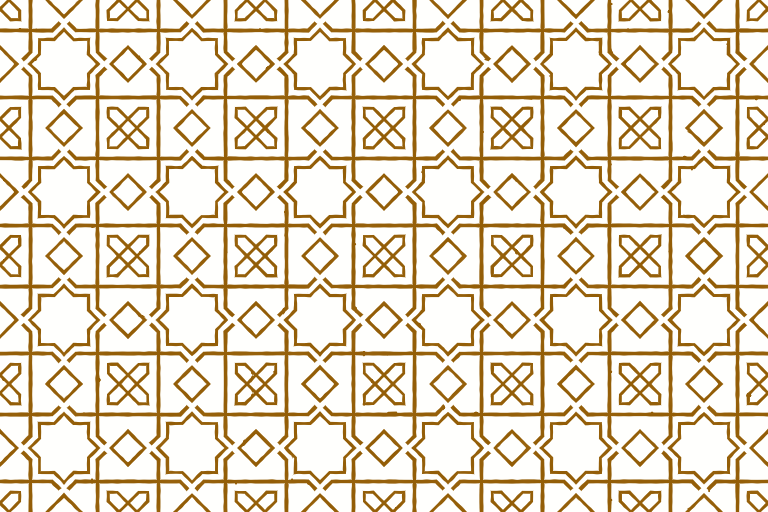
A Shadertoy shader for this pattern:

```glsl
// Ochre line lattice: eight-pointed stars, diamonds and crossed bands on white.
// Each square tile is folded into one octant, where every motif is a short
// distance formula; wrapping noise roughens the strokes so the sheet tiles.

const vec2 REPEATS = vec2(6.0, 4.0);
const float TILE = 128.0;            // tile side in drawing units
const float DIAGONAL = 0.70710678;
const vec3 PAPER = vec3(1.0, 1.0, 0.992);
const vec3 OCHRE = vec3(0.575, 0.365, 0.025);
const vec3 WORN_OCHRE = vec3(0.62, 0.41, 0.08);

float hash(vec2 p) {
    vec3 q = fract(p.xyx * vec3(0.1031, 0.1030, 0.0973));
    q += dot(q, q.yzx + 33.33);
    return fract((q.x + q.y) * q.z);
}

// Value noise that wraps after a whole number of lattice steps.
float wrapNoise(vec2 p, vec2 period) {
    vec2 i = floor(p), f = p - i;
    f = f * f * (3.0 - 2.0 * f);
    vec2 a = mod(i, period), b = mod(i + 1.0, period);
    return mix(mix(hash(a), hash(vec2(b.x, a.y)), f.x),
               mix(hash(vec2(a.x, b.y)), hash(b), f.x), f.y);
}

float stroke(float outline, float width) {
    return abs(outline) - 0.5 * width;
}

// Union of a square and a square turned by 45 degrees.
float star(vec2 p, float halfSide, float tip) {
    return min(max(p.x, p.y) - halfSide, (p.x + p.y - tip) * DIAGONAL);
}

float diamond(vec2 p, float radius) {
    return (abs(p.x) + abs(p.y) - radius) * DIAGONAL;
}

// Straight frame line that bends outward beside a star tip and stops short.
float frame(vec2 p, float offset, float bend, float gap, float width) {
    float path = max(offset - p.y, (offset + bend - p.x - p.y) * DIAGONAL);
    float cut = (p.y - p.x - (offset + bend - 2.0 * gap)) * DIAGONAL;
    float bent = max(stroke(path, width), cut);
    return min(bent, stroke(p.x - offset, width));
}

// Two diagonal bands crossing inside a square.
float crossedBands(vec2 p, float halfSide, float spread, float width) {
    float along = max((abs(p.x - p.y) - spread) * DIAGONAL,
                      max(p.x, p.y) - halfSide);
    float across = (p.x + p.y - spread) * DIAGONAL;
    return min(stroke(along, width), stroke(across, width));
}

float lattice(vec2 p) {
    vec2 a = abs(p);
    vec2 octant = vec2(min(a.x, a.y), max(a.x, a.y));
    float d = stroke(star(octant, 24.5, 34.3), 3.1);
    d = min(d, frame(octant, 33.5, 12.0, 4.0, 3.8));
    d = min(d, stroke(diamond(octant - vec2(0.0, 0.5 * TILE), 16.8), 3.2));
    return min(d, crossedBands(0.5 * TILE - octant, 19.7, 9.0, 3.0));
}

void mainImage(out vec4 fragColor, in vec2 fragCoord) {
    vec2 sheet = fragCoord / iResolution.xy * REPEATS;
    float pixel = TILE * REPEATS.y / iResolution.y;
    float d = lattice((fract(sheet) - 0.5) * TILE);

    // Uneven stroke edges, with a rare blot
    float rough = wrapNoise(sheet * 24.0, REPEATS * 24.0);
    float blot = wrapNoise(sheet * 16.0 + 0.5, REPEATS * 16.0);
    d -= 0.6 * (rough - 0.5) + 1.3 * smoothstep(0.95, 1.0, blot);

    float tone = wrapNoise(sheet * 9.0, REPEATS * 9.0);
    vec3 ink = mix(OCHRE, WORN_OCHRE, 0.5 * tone * tone);
    float cover = clamp(0.5 - d / pixel, 0.0, 1.0);
    fragColor = vec4(mix(PAPER, ink, cover), 1.0);
}
```
